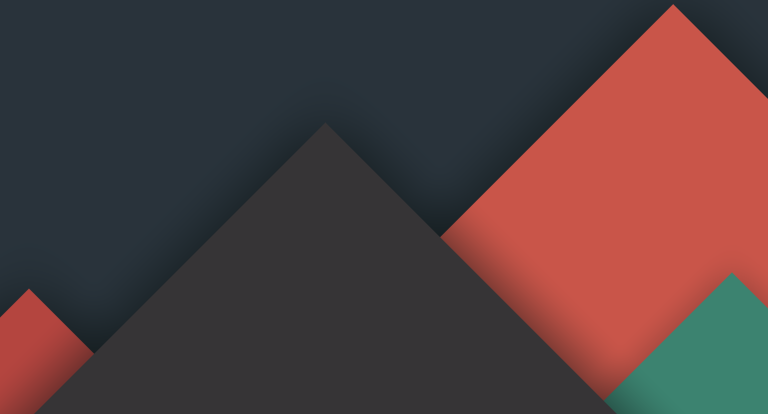
Give the GLSL for this background, as a Shadertoy shader.

```glsl
// Flat layered mountain peaks in red, green and charcoal with soft shadows on dark slate.

const vec3 SLATE    = vec3(0.160, 0.200, 0.232);
const vec3 CORAL    = vec3(0.788, 0.333, 0.286);
const vec3 BRICK    = vec3(0.705, 0.270, 0.247);
const vec3 GREEN    = vec3(0.235, 0.515, 0.440);
const vec3 CHARCOAL = vec3(0.212, 0.205, 0.213);
const vec3 SHADE    = vec3(0.045, 0.075, 0.075);

// Summits, in units of the canvas height
const vec2 CORAL_TOP    = vec2(1.626, 0.990);
const vec2 BRICK_TOP    = vec2(0.070, 0.303);
const vec2 GREEN_TOP    = vec2(1.768, 0.342);
const vec2 CHARCOAL_TOP = vec2(0.786, 0.704);

const float SHADOW_WIDTH = 0.135;
const float SHADOW_DEPTH = 0.76;
const float GREEN_SHADOW_WIDTH = 0.075;
const float GREEN_SHADOW_DEPTH = 0.30;

// Signed distances to the two 45 degree slopes, negative inside
vec2 slopeDistances(vec2 p, vec2 top) {
    vec2 q = p - top;
    return vec2(q.y - q.x, q.y + q.x) * 0.70710678;
}

// Paints one peak over the layers below, with a soft shadow around it
vec3 addPeak(vec3 below, vec2 p, vec2 top, vec3 color, float width, float depth) {
    vec2 d = slopeDistances(p, top);
    vec2 blurred = 1.0 - smoothstep(-width, width, d);
    vec3 shaded = mix(below, SHADE, depth * blurred.x * blurred.y);
    float edge = 0.7 / iResolution.y;
    float cover = 1.0 - smoothstep(-edge, edge, max(d.x, d.y));
    return mix(shaded, color, cover);
}

void mainImage(out vec4 fragColor, in vec2 fragCoord) {
    vec2 p = fragCoord / iResolution.y;
    // Keep the composition spread over the full width
    p.x *= 1.855 * iResolution.y / iResolution.x;

    // Layers from back to front
    vec3 color = SLATE;
    color = addPeak(color, p, CORAL_TOP, CORAL, SHADOW_WIDTH, SHADOW_DEPTH);
    color = addPeak(color, p, BRICK_TOP, BRICK, SHADOW_WIDTH, SHADOW_DEPTH);
    color = addPeak(color, p, GREEN_TOP, GREEN, GREEN_SHADOW_WIDTH, GREEN_SHADOW_DEPTH);
    color = addPeak(color, p, CHARCOAL_TOP, CHARCOAL, SHADOW_WIDTH, SHADOW_DEPTH);

    fragColor = vec4(color, 1.0);
}
```
